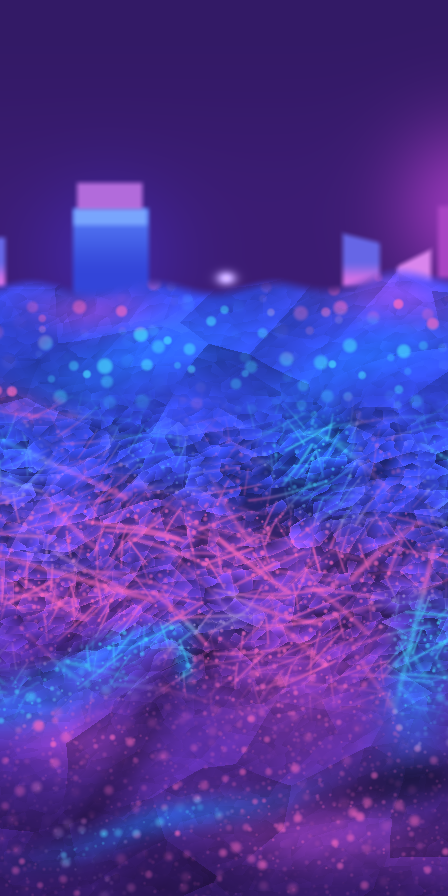
Write a WebGL 2 fragment shader that draws this background.

```glsl
#version 300 es
precision highp float;
// Crumpled, glittering foil under a violet night sky with blurred towers.
// Soft ellipses place the coloured light, cellular facets crumple the foil,
// and capsules and discs in cells scatter fibres and sparkles over it.
uniform vec2 u_resolution;
out vec4 outColor;

#define HORIZON 1.355
#define FOLD_DEPTH 0.5
#define FIBRE_GAIN 1.5
#define SPARK_GAIN 2.4
#define NIGHT vec3(0.2, 0.1, 0.4)
#define VIOLET vec3(0.32, 0.17, 0.63)
#define BLUE vec3(0.2, 0.27, 0.85)
#define AZURE vec3(0.15, 0.45, 0.98)
#define CYAN vec3(0.28, 0.84, 1.0)
#define ORCHID vec3(0.66, 0.27, 0.77)
#define PINK vec3(1.0, 0.42, 0.76)

// Light patches: centre, then radii
const vec4 WARM[8] = vec4[8](
  vec4(0.2, 1.31, 0.14, 0.045), vec4(0.87, 1.33, 0.15, 0.06),
  vec4(0.02, 1.11, 0.1, 0.035), vec4(0.48, 0.79, 0.45, 0.08),
  vec4(0.14, 0.67, 0.2, 0.06), vec4(0.66, 0.48, 0.2, 0.18),
  vec4(0.72, 0.14, 0.28, 0.08), vec4(0.17, 0.36, 0.14, 0.07));
const vec4 COOL[8] = vec4[8](
  vec4(0.7, 1.02, 0.07, 0.075), vec4(0.82, 1.19, 0.2, 0.06),
  vec4(0.32, 1.2, 0.25, 0.07), vec4(0.94, 0.47, 0.07, 0.2),
  vec4(0.27, 0.55, 0.2, 0.03), vec4(0.4, 0.17, 0.25, 0.035),
  vec4(0.42, 0.51, 0.025, 0.05), vec4(0.06, 0.43, 0.2, 0.05));

vec2 hash2(vec2 p) {
  vec3 q = fract(p.xyx * vec3(0.1031, 0.103, 0.0973));
  q += dot(q, q.yzx + 33.33);
  return fract((q.xx + q.yz) * q.zy);
}
mat2 turn(float a) { return mat2(cos(a), -sin(a), sin(a), cos(a)); }

// Soft ellipse inclined by angle a
float glow(vec2 p, vec4 e, float a) {
  vec2 q = turn(a) * (p - e.xy) / e.zw;
  return exp(-dot(q, q));
}
float box(vec2 p, vec2 lo, vec2 hi) {
  vec2 e = smoothstep(lo - 0.01, lo + 0.01, p) * (1.0 - smoothstep(hi - 0.01, hi + 0.01, p));
  return e.x * e.y;
}
// Soft line from a to b
float crease(vec2 p, vec2 a, vec2 b, float width) {
  vec2 d = b - a;
  float t = clamp(dot(p - a, d) / dot(d, d), 0.0, 1.0);
  float r = length(p - a - d * t) / width;
  return exp(-r * r);
}
vec2 neighbour(vec2 q, int k) { return floor(q) + vec2(k % 3, k / 3) - 1.0; }

// One disc per cell, with random place, size and strength
float sparks(vec2 p, float cell, float soft) {
  vec2 q = p / cell;
  float sum = 0.0;
  for (int k = 0; k < 9; k++) {
    vec2 c = neighbour(q, k), h = hash2(c + 17.0), s = hash2(c + 71.0);
    float r = 0.22 + 0.26 * s.x;
    sum += s.y * s.y * s.y * (1.0 - smoothstep(r * (1.0 - soft), r, length(q - c - h)));
  }
  return sum;
}
// One thin capsule per cell, lying near angle a
float fibres(vec2 p, float cell, float a) {
  vec2 q = turn(a) * p / cell;
  float sum = 0.0;
  for (int k = 0; k < 9; k++) {
    vec2 c = neighbour(q, k), h = hash2(c + 131.0 * a + 190.0);
    vec2 mid = c + 0.2 + 0.6 * h, arm = vec2(0.78, 0.7 * (h.y - 0.5));
    sum += h.x * h.x * crease(q, mid - arm, mid + arm, 0.05);
  }
  return sum;
}
// Tilted cells: x is the shade of the facet, y the light on its edge
vec2 facet(vec2 q) {
  float d1 = 9.0, d2 = 9.0, tilt = 0.0;
  for (int k = 0; k < 9; k++) {
    vec2 c = neighbour(q, k), h = hash2(c + 5.0), r = q - c - h;
    float d = length(r);
    d2 = min(d2, max(d, d1));
    if (d < d1) tilt = 2.0 * dot(r, hash2(c + 29.0) - 0.5) + 0.7 * (h.x - 0.5);
    d1 = min(d1, d);
  }
  return vec2(tilt, exp(-20.0 * (d2 - d1)) * smoothstep(0.0, 0.4, tilt));
}

vec3 skyline(vec2 p) {
  vec3 c = mix(vec3(0.23, 0.11, 0.45), NIGHT, smoothstep(1.5, 1.95, p.y));
  c += vec3(0.34, 0.1, 0.26) * glow(p, vec4(1.04, 1.54, 0.16, 0.18), 0.0);
  c += vec3(0.03, 0.04, 0.18) * glow(p, vec4(0.24, 1.43, 0.17, 0.17), 0.0);
  // Tall tower with a lit band and a pink crown
  vec3 wall = mix(BLUE, vec3(0.32, 0.46, 0.95), smoothstep(1.38, 1.53, p.y));
  c = mix(c, wall, box(p, vec2(0.163, 1.3), vec2(0.332, 1.535)));
  c = mix(c, vec3(0.7, 0.42, 0.86), box(p, vec2(0.172, 1.53), vec2(0.318, 1.592)));
  c = mix(c, vec3(0.5, 0.68, 1.0), 0.85 * box(p, vec2(0.165, 1.497), vec2(0.328, 1.533)));
  // Small lit blocks
  vec3 lamp = mix(vec3(0.82, 0.44, 0.9), vec3(0.4, 0.4, 0.9), smoothstep(1.37, 1.42, p.y));
  c = mix(c, lamp, box(p, vec2(-0.1, 1.36), vec2(0.012, 1.47)));
  c = mix(c, lamp, box(p, vec2(0.765, 1.36), vec2(0.848, 1.67 - 0.25 * p.x)));
  c = mix(c, vec3(0.85, 0.52, 0.93), box(p, vec2(0.886, 1.365), vec2(0.962, 0.962 + 0.5 * p.x)));
  c = mix(c, ORCHID, box(p, vec2(0.978, 1.38), vec2(1.1, 1.54)));
  return c + 0.6 * glow(p, vec4(0.505, 1.379, 0.022, 0.016), 0.0);
}

vec3 foil(vec2 p) {
  vec2 w = p + 0.012 * sin(p.yx * vec2(17.0, 13.0)), q = turn(0.3) * w * vec2(4.0, 7.0);
  float far = smoothstep(0.98, 1.15, p.y), near = 1.0 - smoothstep(0.35, 0.65, p.y);
  float focus = (1.0 - far) * (1.0 - near), warm = 0.0, cool = 0.0, threads = 0.0;
  for (int i = 0; i < 8; i++) {
    warm += 0.9 * glow(w, WARM[i], -0.15);
    cool += 0.8 * glow(w, COOL[i], i == 3 ? -0.25 : 0.25);
  }
  // Three sizes of facet, the finer ones only in focus
  vec2 relief = vec2(0.0);
  for (int i = 0; i < 3; i++) {
    relief += facet(q) * (i == 0 ? 0.5 : 0.15 + 0.6 * focus);
    q = turn(0.8) * q * 2.7;
  }
  vec3 c = mix(NIGHT, VIOLET, smoothstep(0.0, 0.4, p.y));
  c = mix(c, BLUE, smoothstep(0.5, 1.0, p.y));
  c = mix(c, ORCHID, min(0.55 * warm, 0.6));
  c = mix(c, AZURE, min(0.75 * cool, 0.85));
  c *= 1.0 + FOLD_DEPTH * clamp(relief.x, -0.9, 0.9);
  c *= 1.0 - 0.3 * crease(w, vec2(0.47, 0.57), vec2(0.2, 0.18), 0.05);
  c *= 1.0 - 0.45 * glow(w, vec4(0.9, 0.25, 0.2, 0.05), 0.25);

  // Long creases catching the light
  threads = crease(w, vec2(0.78, 0.7), vec2(0.95, 0.83), 0.006)
    + crease(p, vec2(0.97, 0.78), vec2(0.86, 0.33), 0.006)
    + crease(p, vec2(0.0, 0.76), vec2(0.34, 0.66), 0.006)
    + crease(p, vec2(0.0, 1.02), vec2(0.28, 0.89), 0.006) + 0.7 * relief.y;
  // Sharp fibres in the middle, blurred sparkles near and far
  for (int i = 0; i < 4; i++)
    threads += fibres(w * vec2(1.0, 1.5), 0.13 - 0.025 * float(i), 0.75 * float(i) - 0.7);
  float points = far * sparks(p, 0.046, 0.6) + 0.8 * near * sparks(p, 0.04, 0.9)
    + (1.0 - far) * (0.3 + 0.7 * focus) * sparks(p, 0.017, 0.9);
  float hue = warm - cool + 0.2 * sin(w.x * 19.0 + w.y * 11.0) + 0.3 * near;
  float lit = 0.25 + 0.75 * min(warm + cool, 1.0);
  float glint = lit * (FIBRE_GAIN * threads * focus + SPARK_GAIN * points);
  return mix(c, mix(CYAN, PINK, smoothstep(-0.25, 0.3, hue)), 0.9 - 0.9 * exp(-glint));
}

void main() {
  vec2 p = gl_FragCoord.xy / u_resolution * vec2(1.0, 2.0);
  float ridge = HORIZON + 0.012 * sin(p.x * 23.0) + 0.025 * smoothstep(0.65, 0.9, p.x);
  float ground = 1.0 - smoothstep(ridge - 0.018, ridge + 0.018, p.y);
  outColor = vec4(clamp(mix(skyline(p), foil(p), ground), 0.0, 1.0), 1.0);
}
```
